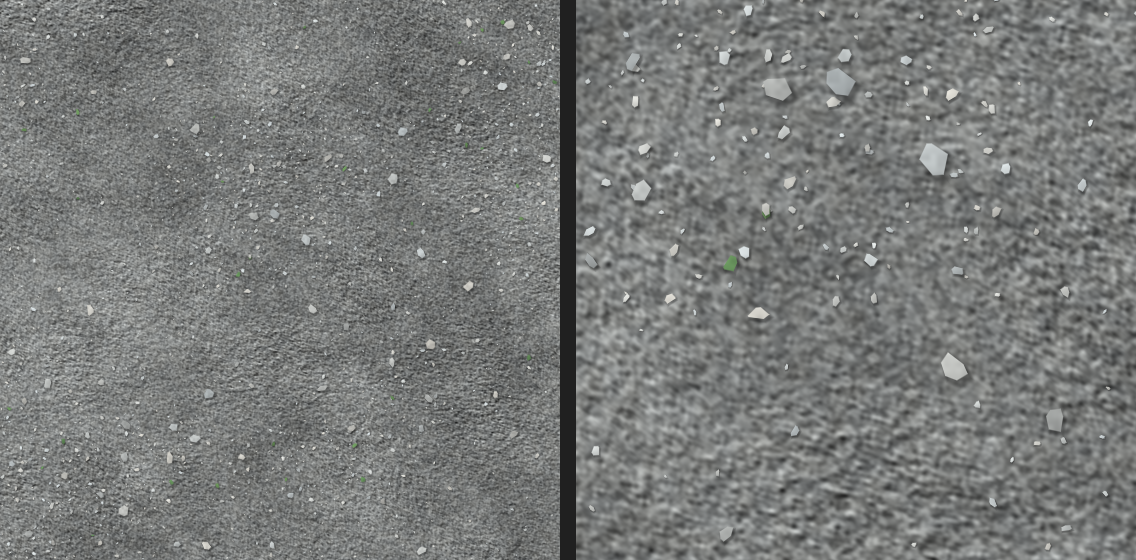
Left: the whole. Right: its middle third, enlarged.
A Shadertoy shader for this texture:

```glsl
#define SOIL_TONE 0.482
#define BLOTCH_CONTRAST 0.24
#define PATCH_CONTRAST 0.09
#define RELIEF_CONTRAST 0.45
#define GRIT_CONTRAST 0.22
#define SOIL_TINT vec3(0.992, 1.008, 0.998)
#define STONE_COLOR vec3(0.76, 0.77, 0.76)
#define LEAF_COLOR vec3(0.40, 0.56, 0.35)
#define LIGHT_DIR vec2(-0.55, 0.83)

const float TAU = 6.28318;

float hash(vec2 p) {
    vec3 q = fract(p.xyx * 0.1031);
    q += dot(q, q.yzx + 33.33);
    return fract((q.x + q.y) * q.z);
}

float noise(vec2 p) {
    vec2 cell = floor(p), f = fract(p);
    f = f * f * (3.0 - 2.0 * f);
    float low = mix(hash(cell), hash(cell + vec2(1, 0)), f.x);
    float high = mix(hash(cell + vec2(0, 1)), hash(cell + vec2(1, 1)), f.x);
    return mix(low, high, f.y);
}

float fbm(vec2 p) {
    float sum = 0.0, amplitude = 0.5;
    for (int i = 0; i < 4; i++) {
        sum += amplitude * noise(p);
        p = mat2(1.6, 1.2, -1.2, 1.6) * p + 17.3;
        amplitude *= 0.5;
    }
    return sum;
}

vec2 rotate(vec2 p, float angle) {
    float c = cos(angle), s = sin(angle);
    return vec2(c * p.x + s * p.y, c * p.y - s * p.x);
}

// Crumbs stretched along one direction
float crumbs(vec2 p, float angle) {
    vec2 q = rotate(p, angle) * vec2(95.0, 155.0) + 200.0;
    return 0.4 * noise(q) + 0.36 * noise(rotate(q, 0.5) * 1.9 + 31.7)
         + 0.24 * noise(q * 2.9 + 73.1);
}

// Soil height: steep and shallow streaks alternate by region
float soilHeight(vec2 p, float region) {
    return mix(crumbs(p, -0.7), crumbs(p, -0.2), region);
}

// Irregular convex polygon
float chipDistance(vec2 q, float radius, vec2 id) {
    float d = -1.0;
    for (int i = 0; i < 6; i++) {
        float k = float(i);
        float angle = (k + 0.6 * hash(id + k * 7.3)) * TAU / 6.0;
        float reach = radius * mix(0.72, 1.1, hash(id + k * 3.1 + 40.0));
        d = max(d, dot(q, vec2(cos(angle), sin(angle))) - reach);
    }
    return d;
}

// One randomly present, shaded chip per grid cell, with a contact shadow
vec3 scatterChips(vec3 ground, vec2 p, float freq, float density,
                  float radius, vec3 tint, float seed) {
    vec2 cell = floor(p * freq);
    vec2 id = cell + seed;
    float cluster = smoothstep(0.35, 0.8, noise((cell + 0.5) / freq * 5.5 + 11.0));
    if (hash(id) > density * (0.5 + 1.8 * cluster)) return ground;

    vec2 jitter = vec2(hash(id + 5.7), hash(id + 13.9));
    vec2 offset = p - (cell + mix(vec2(0.2), vec2(0.8), jitter)) / freq;
    float turn = TAU * hash(id + 21.3);
    vec2 squash = vec2(0.85, mix(1.0, 1.6, hash(id + 29.1)));
    float size = radius * mix(0.55, 1.15, hash(id + 37.7));
    float edge = 0.8 / iResolution.y;

    vec2 shadowOffset = offset + LIGHT_DIR * size * 0.4;
    float shadow = chipDistance(rotate(shadowOffset, turn) * squash, size, id);
    float body = chipDistance(rotate(offset, turn) * squash, size, id);

    float shade = mix(0.8, 1.1, sqrt(hash(id + 51.3)));
    shade += 0.06 * dot(offset, LIGHT_DIR) / size + 0.12 * (noise(p * 260.0) - 0.5);
    vec3 hue = 1.0 + 0.05 * (hash(id + 63.0) - 0.5) * vec3(1.0, 0.0, -1.0);

    ground *= 1.0 - 0.3 * (1.0 - smoothstep(-edge, edge + size * 0.3, shadow));
    return mix(ground, tint * shade * hue, 1.0 - smoothstep(-edge, edge, body));
}

void mainImage(out vec4 fragColor, in vec2 fragCoord) {
    vec2 p = fragCoord / iResolution.y;

    // Soil tone: broad blotches, small patches, lit relief and fine grit
    float region = smoothstep(0.3, 0.7, noise(p * 6.0 + 90.0));
    float roughness = mix(0.6, 1.4, noise(p * 8.0 + 140.0));
    float relief = soilHeight(p, region) - soilHeight(p + LIGHT_DIR * 0.0034, region);
    float tone = SOIL_TONE;
    tone += BLOTCH_CONTRAST * (fbm(p * 4.5 + 50.0) - 0.47);
    tone += PATCH_CONTRAST * (noise(rotate(p, -0.4) * vec2(20.0, 32.0) + 60.0) - 0.5);
    tone += RELIEF_CONTRAST * roughness * relief;
    tone += GRIT_CONTRAST * (noise(rotate(p, 0.6) * 330.0 + 400.0) - 0.5);

    // Faint colour drift from warm to cool
    float drift = noise(p * 90.0 + 170.0) - 0.5;
    vec3 color = tone * SOIL_TINT + 0.009 * drift * vec3(1.0, 0.2, -1.0);

    // Specks, leaf scraps, pebbles and stones
    color = scatterChips(color, p, 95.0, 0.09, 0.0016, STONE_COLOR * 1.05, 300.0);
    color = scatterChips(color, p, 32.0, 0.03, 0.0038, LEAF_COLOR, 410.0);
    color = scatterChips(color, p, 42.0, 0.19, 0.0034, STONE_COLOR * 1.03, 520.0);
    color = scatterChips(color, p, 15.0, 0.27, 0.0078, STONE_COLOR * 0.97, 630.0);

    fragColor = vec4(clamp(color, 0.0, 1.0), 1.0);
}
```
